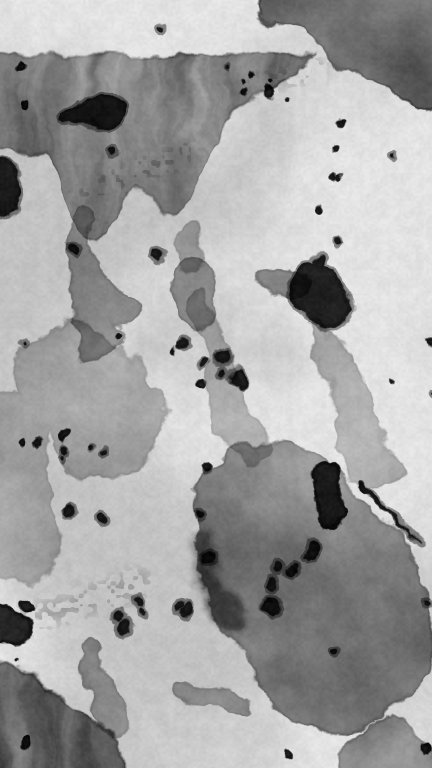
This texture is drawn by a WebGL 2 fragment shader. Its source:

```glsl
#version 300 es
precision highp float;

uniform vec2 u_resolution;
out vec4 fragColor;

float hash(vec2 p) {
  return fract(sin(dot(p, vec2(127.1, 311.7))) * 43758.5453);
}

float noise(vec2 p) {
  vec2 i = floor(p), f = fract(p);
  f = f * f * (3.0 - 2.0 * f);
  return mix(mix(hash(i), hash(i + vec2(1, 0)), f.x),
             mix(hash(i + vec2(0, 1)), hash(i + vec2(1, 1)), f.x), f.y);
}

float fbm(vec2 p) {
  float sum = 0.0, amp = 0.5;
  for (int i = 0; i < 5; i++) {
    sum += amp * noise(p);
    p = mat2(1.6, 1.2, -1.2, 1.6) * p + 3.7;
    amp *= 0.5;
  }
  return sum / 0.97;
}

vec2 warp(vec2 p, float scale) {
  return vec2(fbm(p * scale), fbm(p * scale + 17.3)) - 0.5;
}

// Distance to a stroke whose radius changes from ra to rb
float stroke(vec2 p, vec2 a, vec2 b, float ra, float rb) {
  vec2 ab = b - a;
  float t = clamp(dot(p - a, ab) / dot(ab, ab), 0.0, 1.0);
  return length(p - a - ab * t) - mix(ra, rb, t);
}

// Distance to uneven drops flung along a line
float drops(vec2 p, vec2 a, vec2 b, float size, float seed) {
  float d = 1.0;
  for (int i = 0; i < 7; i++) {
    vec2 id = vec2(float(i), seed);
    float t = (float(i) + hash(id)) / 7.0;
    vec2 jitter = vec2(hash(id + 5.1), hash(id + 9.4)) - 0.5;
    float h = hash(id + 2.6);
    vec2 q = (p - mix(a, b, t) - jitter * 0.035) * vec2(1.0, 0.85);
    d = min(d, length(q) - size * mix(0.25, 1.0, h * h));
  }
  return d;
}

// Distance to sparse specks, one chance per cell
float specks(vec2 p, float cells, float chance) {
  vec2 id = floor(p * cells), f = fract(p * cells);
  vec2 c = 0.3 + 0.4 * vec2(hash(id + 1.7), hash(id + 8.2));
  float r = mix(0.04, 0.14, hash(id + 4.9));
  return (hash(id) < chance ? length(f - c) - r : 1.0) / cells;
}

// Darken by a wash with a pigment rim just inside its edge
float wash(float tone, float d, float depth, float soft) {
  float cover = smoothstep(soft, -soft, d);
  float rim = exp(-pow((d + 0.002) / 0.0022, 2.0)) * 0.2;
  return tone * (1.0 - min(depth * cover + rim * depth * cover, 0.84));
}

// Broken dry-brush grain along a stroke
float dryBrush(vec2 p, vec2 a, vec2 b, float width) {
  float area = smoothstep(0.02, -0.02, stroke(p, a, b, width, width));
  return area * smoothstep(0.54, 0.64, noise(p * 170.0) * 0.7 + 0.3 * noise(p * 60.0));
}

void main() {
  vec2 p = gl_FragCoord.xy / u_resolution.y;
  float px = 0.8 / u_resolution.y;
  vec2 fine = warp(p, 45.0);
  vec2 q = p + warp(p, 9.0) * 0.075 + fine * 0.02;
  vec2 s = p + fine * 0.018;
  float cloud = fbm(p * 11.0 + 4.0);
  float mottle = 0.55 + 0.9 * cloud;
  float streak = fbm(vec2(q.x * 38.0, q.y * 5.0));

  // Paper with faint stains
  float tone = mix(0.89, 0.76, smoothstep(0.4, 0.72, fbm(p * 3.2 + 1.5)));

  // Pale washes
  float pale = stroke(q, vec2(0.09, 0.51), vec2(0.15, 0.45), 0.07, 0.075);
  pale = min(pale, stroke(q, vec2(0.01, 0.45), vec2(0.02, 0.3), 0.05, 0.06));
  pale = min(pale, stroke(q, vec2(0.4, 0.57), vec2(0.48, 0.4), 0.009, 0.032));
  pale = min(pale, stroke(q, vec2(0.255, 0.6), vec2(0.32, 0.42), 0.017, 0.024));
  pale = min(pale, stroke(q, vec2(0.245, 0.7), vec2(0.25, 0.65), 0.012, 0.018));
  tone = wash(tone, pale, 0.23 * mottle, 0.002);

  // Middle washes
  float middle = stroke(q, vec2(0.12, 0.73), vec2(0.12, 0.56), 0.012, 0.026);
  middle = min(middle, stroke(q, vec2(0.125, 0.66), vec2(0.13, 0.62), 0.025, 0.036));
  middle = min(middle, stroke(q, vec2(0.25, 0.62), vec2(0.255, 0.6), 0.035, 0.03));
  middle = min(middle, stroke(q, vec2(0.25, 0.105), vec2(0.3, 0.075), 0.012, 0.018));
  middle = min(middle, stroke(q, vec2(0.11, 0.16), vec2(0.15, 0.06), 0.012, 0.02));
  middle = min(middle, stroke(q, vec2(0.35, 0.625), vec2(0.38, 0.61), 0.014, 0.014));
  tone = wash(tone, middle, 0.33 * mottle, 0.0015);

  // Large pool and its settled pigment
  float pool = stroke(q, vec2(0.36, 0.33), vec2(0.44, 0.17), 0.105, 0.13);
  pool = min(pool, length(q - vec2(0.5, 0.0)) - 0.05);
  tone = wash(tone, pool, 0.4 * mottle, 0.0018);
  tone = wash(tone, stroke(q, vec2(0.265, 0.31), vec2(0.3, 0.22), 0.008, 0.016), 0.5, 0.012);

  // Dripping band
  float hang = mix(0.17, 0.03, smoothstep(0.16, 0.4, p.x)) * (0.5 + noise(vec2(p.x * 17.0, 2.0)));
  float band = max(max(s.y - 0.93, 0.93 - hang - q.y), q.x - 0.4);
  tone = wash(tone, band, 0.15 + 0.55 * streak, 0.0025);

  // Deep corner washes
  float corner = stroke(q, vec2(0.38, 1.02), vec2(0.57, 0.96), 0.06, 0.105);
  tone = wash(tone, corner, 0.5 * mottle, 0.0018);
  float deep = stroke(q, vec2(0.01, 0.06), vec2(0.08, 0.0), 0.08, 0.08);
  tone = wash(tone, deep, 0.35 + 0.5 * streak, 0.003);

  // Dry-brush grain
  float dry = dryBrush(p, vec2(0.12, 0.75), vec2(0.24, 0.8), 0.015);
  dry = max(dry, dryBrush(p, vec2(0.34, 0.89), vec2(0.41, 0.91), 0.012));
  dry = max(dry, dryBrush(p, vec2(0.03, 0.19), vec2(0.18, 0.24), 0.015));
  tone *= 1.0 - 0.22 * dry;

  // Black blots and splatter
  float blot = stroke(s, vec2(0.408, 0.625), vec2(0.432, 0.6), 0.032, 0.026);
  blot = min(blot, stroke(s, vec2(0.425, 0.385), vec2(0.43, 0.33), 0.016, 0.018));
  blot = min(blot, stroke(s, vec2(0.0, 0.775), vec2(0.005, 0.74), 0.02, 0.022));
  blot = min(blot, stroke(s, vec2(0.0, 0.19), vec2(0.025, 0.18), 0.025, 0.018));
  blot = min(blot, stroke(s, vec2(0.085, 0.848), vec2(0.137, 0.855), 0.007, 0.026));
  blot = min(blot, stroke(s, vec2(0.47, 0.37), vec2(0.545, 0.295), 0.004, 0.001));
  float spray = drops(s, vec2(0.435, 0.85), vec2(0.42, 0.65), 0.015, 1.0);
  spray = min(spray, drops(s, vec2(0.24, 0.56), vec2(0.31, 0.49), 0.014, 2.0));
  spray = min(spray, drops(s, vec2(0.42, 0.3), vec2(0.35, 0.22), 0.013, 3.0));
  spray = min(spray, drops(s, vec2(0.02, 0.42), vec2(0.16, 0.42), 0.01, 4.0));
  spray = min(spray, drops(s, vec2(0.15, 0.19), vec2(0.24, 0.21), 0.009, 5.0));
  spray = min(spray, drops(s, vec2(0.28, 0.93), vec2(0.38, 0.86), 0.01, 6.0));
  spray = min(spray, specks(s, 17.0, 0.16));
  float ink = min(blot, spray);
  tone = wash(tone, ink - 0.004 * smoothstep(0.45, 0.6, cloud), 0.35, px);
  tone = wash(tone, ink, 0.72 + 0.1 * cloud, px + 0.0006);

  // Paper tooth
  tone += (noise(p * 300.0) - 0.5) * 0.035 + (fbm(p * 90.0) - 0.5) * 0.06;
  fragColor = vec4(vec3(clamp(tone, 0.0, 1.0)), 1.0);
}
```
